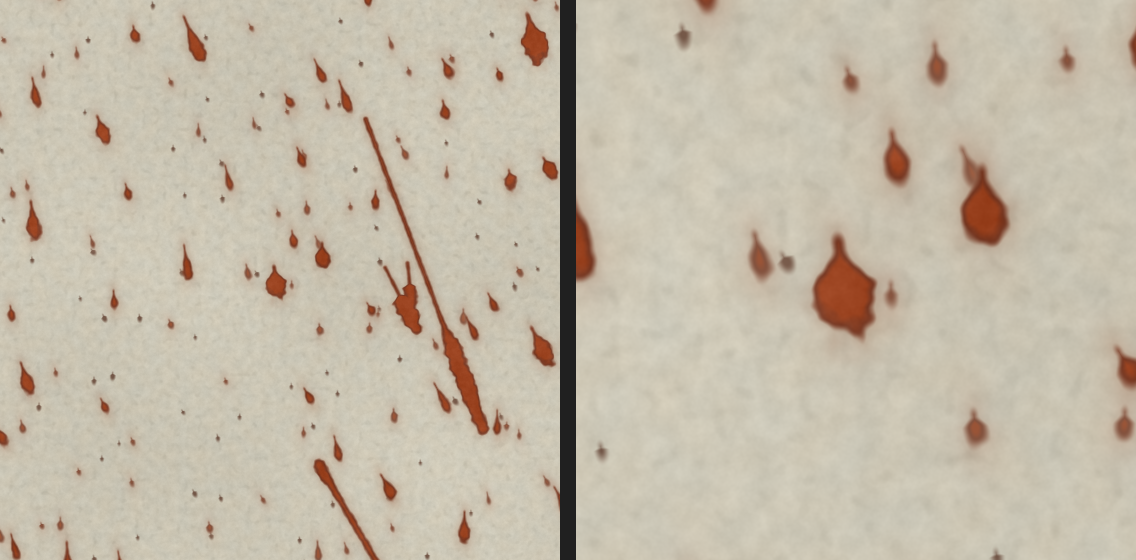
Left: the whole. Right: its middle third, enlarged.
This texture is drawn by a WebGL 1 fragment shader. Its source:

```glsl
precision highp float;
// Rust-red ink spatter with slanted teardrops and long streaks on mottled grey paper.
uniform vec2 u_resolution;

vec2 hash2(vec2 p) {
  vec3 q = fract(p.xyx * vec3(0.1031, 0.1030, 0.0973));
  q += dot(q, q.yzx + 33.33);
  return fract((q.xx + q.yz) * q.zy);
}

// Gradient noise, roughly -0.7 to 0.7
float corner(vec2 cell, vec2 offset) {
  float angle = 6.2832 * hash2(cell + 71.0).x;
  return dot(vec2(cos(angle), sin(angle)), offset);
}

float noise(vec2 p) {
  vec2 i = floor(p), f = fract(p), e = vec2(0.0, 1.0);
  vec2 u = f * f * f * (f * (f * 6.0 - 15.0) + 10.0);
  return mix(mix(corner(i, f), corner(i + e.yx, f - e.yx), u.x),
             mix(corner(i + e.xy, f - e.xy), corner(i + e.yy, f - e.yy), u.x), u.y);
}

float fbm(vec2 p) {
  float sum = 0.0, gain = 0.6;
  for (int k = 0; k < 4; k++) {
    sum += gain * noise(p);
    p = mat2(1.6, 1.2, -1.2, 1.6) * p + 9.7;
    gain *= 0.65;
  }
  return sum;
}

// Oval head at the origin, narrowing into a tail along +y
float teardrop(vec2 q, float radius, float tail, float wobble) {
  float h = clamp(q.y / tail, 0.0, 1.0);
  float width = radius * mix(1.0, 0.16, smoothstep(0.0, 0.9, h));
  return length(vec2(q.x, (q.y - h * tail) * 0.58)) - width * (1.0 + wobble);
}

// One scattered layer: nearest drop over a jittered grid
float drops(vec2 p, float cells, float share, vec2 radii, float maxTail, float wobble) {
  float d = 1.0;
  vec2 home = floor(p * cells);
  for (int y = -1; y <= 1; y++) {
    for (int x = -1; x <= 1; x++) {
      vec2 cell = home + vec2(float(x), float(y));
      vec2 seed = cell + cells * 13.0 + 40.0;
      vec2 place = hash2(seed), form = hash2(seed + 117.0), fate = hash2(seed + 251.0);
      if (fate.x > share) continue;
      vec2 v = p - (cell + place) / cells;
      float lean = 0.26 + (fate.y - 0.5) * 0.6;
      vec2 q = vec2(dot(v, vec2(cos(lean), sin(lean))), dot(v, vec2(-sin(lean), cos(lean))));
      float radius = mix(radii.x, radii.y, form.x * form.x);
      float tail = radius * mix(0.8, maxTail, form.y);
      d = min(d, teardrop(q, radius, tail, wobble));
    }
  }
  return d;
}

// Long stroke whose width changes at the fraction "turn" of its length
float streak(vec2 p, vec2 a, vec2 b, float startWidth, float endWidth, float turn, float wobble) {
  vec2 ab = b - a;
  float h = clamp(dot(p - a, ab) / dot(ab, ab), 0.0, 1.0);
  float width = mix(startWidth, endWidth, smoothstep(turn - 0.05, turn + 0.05, h));
  width *= 1.0 - 0.35 * smoothstep(0.85, 1.0, h);
  return length(p - a - ab * h) - width * (1.0 + wobble);
}

float coverage(float d) {
  float soft = max(0.0026, 0.8 / u_resolution.y);
  return 1.0 - smoothstep(-soft, soft, d);
}

void main() {
  vec2 p = gl_FragCoord.xy / u_resolution.y;
  float wobble = 0.38 * noise(p * 48.0) + 0.22 * noise(p * 110.0);

  // Paper: soft clouds and fine mottling
  float mottle = fbm(p * 62.0);
  vec3 color = vec3(0.800, 0.779, 0.711) + 0.058 * mottle + 0.03 * noise(p * 3.0);
  color += vec3(0.014, 0.0, -0.014) * noise(p * 35.0 + 20.0);
  color -= 0.035 * smoothstep(0.15, 0.6, noise(p * 80.0 + 50.0));

  // Small dark specks
  float speck = drops(p, 16.0, 0.24, vec2(0.0026, 0.0046), 1.2, wobble);
  color = mix(color, vec3(0.41, 0.29, 0.23), 0.9 * coverage(speck));

  // Thin, browner small drops
  float fine = drops(p, 12.0, 0.40, vec2(0.0034, 0.0068), 4.0, wobble);
  color = mix(color, vec3(0.69, 0.53, 0.44), 0.38 * exp(-max(fine, 0.0) / 0.006));
  vec3 thinInk = mix(vec3(0.58, 0.28, 0.16), vec3(0.48, 0.27, 0.19), smoothstep(-0.005, -0.002, fine));
  color = mix(color, thinInk, 0.88 * coverage(fine));

  // Full drops of two sizes
  float d = drops(p, 4.0, 0.42, vec2(0.012, 0.022), 3.0, wobble);
  d = min(d, drops(p, 7.0, 0.55, vec2(0.0065, 0.0125), 5.5, wobble));

  // Two long streaks and a forked splash
  d = min(d, streak(p, vec2(0.653, 0.787), vec2(0.862, 0.235), 0.0040, 0.016, 0.70, wobble));
  d = min(d, streak(p, vec2(0.570, 0.170), vec2(0.700, -0.050), 0.010, 0.0058, 0.14, wobble));
  d = min(d, streak(p, vec2(0.688, 0.522), vec2(0.742, 0.415), 0.003, 0.017, 0.50, wobble));
  d = min(d, streak(p, vec2(0.728, 0.530), vec2(0.736, 0.450), 0.003, 0.011, 0.50, wobble));

  // Stained halo, then ink with a dark dried rim
  color = mix(color, vec3(0.67, 0.50, 0.40), 0.42 * exp(-max(d, 0.0) / 0.0065));
  float rim = smoothstep(-0.0065, -0.0015, d);
  vec3 ink = mix(vec3(0.60, 0.245, 0.105), vec3(0.46, 0.21, 0.125), rim);
  ink += 0.05 * mottle + 0.04 * noise(p * 18.0);
  color = mix(color, ink, 0.96 * coverage(d));

  gl_FragColor = vec4(color, 1.0);
}
```
